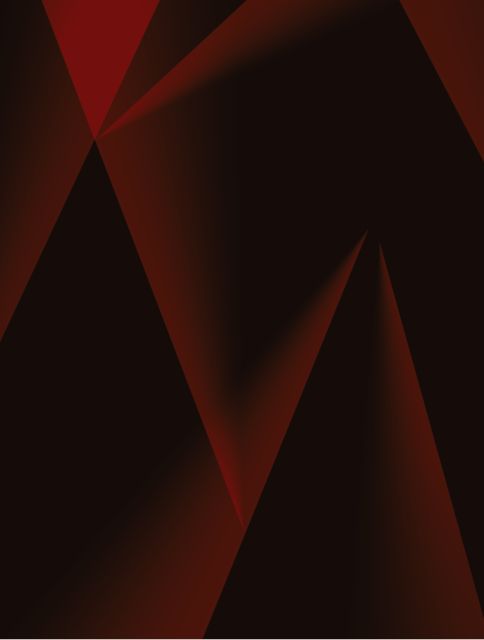
Reproduce this background procedurally as a WebGL 2 fragment shader.

```glsl
#version 300 es
precision highp float;
// Dark backdrop crossed by angular beams of red light.
// Each beam is a wedge: crisp and bright on one side, fading to nothing
// on the other. The summed light is mapped through a dark-to-red ramp.

#define NIGHT vec3(0.083, 0.048, 0.036)
#define UMBER vec3(0.185, 0.076, 0.044)
#define RUST  vec3(0.298, 0.080, 0.040)
#define RED   vec3(0.450, 0.060, 0.050)
#define PALE  vec3(0.780, 0.740, 0.720)
#define CROSS_BOOST 1.4
#define TAIL_DIM 0.25
#define RIM_HEIGHT 0.0015
#define FADE_SOFTNESS 0.65

uniform vec2 u_resolution;
out vec4 outColor;

float cross2(vec2 a, vec2 b) {
  return a.x * b.y - a.y * b.x;
}

// Light of a wedge from apex, between a crisp side and a fading side.
float beam(vec2 p, vec2 apex, vec2 crispEnd, vec2 softEnd) {
  vec2 q = p - apex, crisp = crispEnd - apex, soft = softEnd - apex;
  float area = cross2(crisp, soft);
  // q = along.x * crisp + along.y * soft
  vec2 along = vec2(cross2(q, soft), cross2(crisp, q)) / area;
  float cover = clamp(along.y / fwidth(along.y) + 0.5, 0.0, 1.0);
  float fade = along.x / max(along.x + max(along.y, 0.0), 1e-4);
  float glow = mix(fade, smoothstep(0.0, 0.95, fade), FADE_SOFTNESS);
  return cover * glow * step(0.0, along.x);
}

// Maps light to colour: 0 night, 0.5 umber, 1 rust, 2 red.
vec3 ramp(float light) {
  vec3 c = mix(NIGHT, UMBER, clamp(light * 2.0, 0.0, 1.0));
  c = mix(c, RUST, clamp(light * 2.0 - 1.0, 0.0, 1.0));
  return mix(c, RED, clamp(light - 1.0, 0.0, 1.0));
}

void main() {
  vec2 p = gl_FragCoord.xy / u_resolution;

  // Two long beams that cross at the upper left
  float falling = beam(p, vec2(0.504, 0.171), vec2(0.086, 1.0), vec2(0.497, 1.0));
  float rising = 0.88 * beam(p, vec2(-0.237, 0.082), vec2(0.330, 1.0), vec2(0.010, 1.0));
  float light = falling + rising + CROSS_BOOST * falling * rising;

  // Ray from the crossing toward the top edge
  light += beam(p, vec2(0.198, 0.781), vec2(0.510, 1.0), vec2(0.842, 1.0));

  // Central blade sweeping to the lower left
  light += beam(p, vec2(0.761, 0.642), vec2(0.4175, 0.0), vec2(0.0, 0.0));

  // Lower right blade, dimmer toward its foot
  float foot = 1.0 - TAIL_DIM * smoothstep(0.35, 0.0, p.y);
  light += foot * beam(p, vec2(0.784, 0.622), vec2(1.012, 0.0), vec2(0.713, 0.0));

  // Upper right corner
  light += 0.95 * beam(p, vec2(1.1, 0.602), vec2(0.825, 1.0), vec2(1.306, 1.0));

  // Pale rim along the foot, covered in proportion to its height
  float pixel = 1.0 / u_resolution.y;
  float rim = clamp((RIM_HEIGHT - p.y) / pixel + 0.5, 0.0, 1.0);
  outColor = vec4(mix(ramp(light), PALE, rim), 1.0);
}
```
